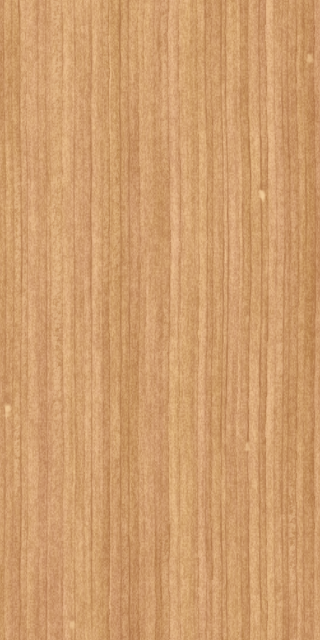
Reproduce this texture procedurally as a Shadertoy shader.

```glsl
// Straight-grained cherry veneer: narrow vertical growth bands with fibres, pale flecks and small knots.

const vec3 DARK_WOOD = vec3(0.735, 0.522, 0.332);
const vec3 LIGHT_WOOD = vec3(0.875, 0.693, 0.505);
const vec3 SEAM_COLOR = vec3(0.665, 0.440, 0.265);
const vec3 FLECK_COLOR = vec3(0.915, 0.755, 0.575);
const vec3 KNOT_COLOR = vec3(0.970, 0.830, 0.630);
const vec3 TINT_SHIFT = vec3(0.012, -0.008, 0.055); // golden to pinkish drift

const float BANDS = 42.0;         // growth bands across the width
const float BAND_JITTER = 0.85;   // irregularity of band widths
const float SEAM_WIDTH = 0.0032;  // in canvas widths
const float SEAM_STRENGTH = 0.62;
const float WAVINESS = 0.010;
const float FLECK_SHARE = 0.30;   // share of bands carrying flecks
const float FLECK_STRENGTH = 0.55;
const float PORE_CONTRAST = 0.52;
const int KNOTS = 6;

float hash(vec2 p) {
    vec3 q = fract(vec3(p.xyx) * 0.1031);
    q += dot(q, q.yzx + 33.33);
    return fract((q.x + q.y) * q.z);
}

float noise(vec2 p) {
    vec2 i = floor(p), f = fract(p);
    f = f * f * (3.0 - 2.0 * f);
    return mix(mix(hash(i), hash(i + vec2(1, 0)), f.x),
               mix(hash(i + vec2(0, 1)), hash(i + vec2(1, 1)), f.x), f.y);
}

float seamAt(float i) {
    return i + BAND_JITTER * (hash(vec2(i, 7.0)) - 0.5);
}

// Small knots: x = brightness, y = shadow at one end
vec2 knots(vec2 p) {
    vec2 result = vec2(0.0);
    for (int k = 0; k < KNOTS; k++) {
        float s = float(k);
        vec2 center = vec2(hash(vec2(s, 51.0)), 2.0 * (s + hash(vec2(s, 53.0))) / float(KNOTS));
        vec2 size = vec2(0.012, 0.020) * mix(0.7, 1.1, hash(vec2(s, 57.0)));
        vec2 d = (p - center) / size;
        d += 0.7 * (vec2(noise(p * 90.0), noise(p * 80.0 + 9.0)) - 0.5);
        float glow = 1.0 - smoothstep(0.2, 1.2, length(d));
        vec2 e = d - vec2(0.0, 1.2);
        float shade = 0.35 * exp(-1.3 * dot(e, e));
        result = max(result, vec2(glow * mix(0.3, 0.85, hash(vec2(s, 59.0))), shade));
    }
    return result;
}

void mainImage(out vec4 fragColor, in vec2 fragCoord) {
    vec2 p = fragCoord / iResolution.xy * vec2(1.0, 2.0);
    float pixel = 1.0 / iResolution.x;

    // Gentle bending of the grain, with slight roughness
    float bend = WAVINESS * (noise(vec2(p.x * 4.0, p.y * 1.6 + 3.0)) - 0.5)
               + 0.004 * (noise(vec2(p.x * 18.0, p.y * 9.0)) - 0.5)
               + 0.002 * (noise(vec2(p.x * 40.0, p.y * 45.0)) - 0.5);
    vec2 g = vec2(p.x + bend, p.y);

    // Locate the growth band and its two seams
    float x = g.x * BANDS + 50.0;
    float band = floor(x);
    if (x < seamAt(band)) band -= 1.0;
    else if (x >= seamAt(band + 1.0)) band += 1.0;
    float left = seamAt(band), right = seamAt(band + 1.0);
    float across = (x - left) / max(right - left, 0.05);
    float nearest = x - left < right - x ? band : band + 1.0;
    float seamDist = min(x - left, right - x) / BANDS;

    // Tone: broad zones, band shade, latewood ramp, fibres and pores
    float tone = 0.52;
    tone += 0.46 * (noise(vec2(g.x * 7.0 + 2.0, g.y * 0.7)) - 0.5);
    tone += 0.46 * (hash(vec2(band, 11.0)) - 0.5);
    tone += 0.28 * (noise(vec2(band * 3.7, g.y * 4.0)) - 0.5);
    tone -= 0.16 * (smoothstep(0.3, 1.0, across) - 0.35);
    tone += 0.34 * (noise(vec2(g.x * 140.0, g.y * 6.0)) - 0.5);
    tone += 0.22 * (noise(g * vec2(60.0, 45.0) + 70.0) - 0.5);
    tone += 0.30 * (noise(g * vec2(240.0, 60.0) + 40.0) - 0.5);
    tone += PORE_CONTRAST * (noise(p * vec2(251.0, 205.0) + 90.0) - 0.5);
    vec3 color = mix(DARK_WOOD, LIGHT_WOOD, clamp(tone, -0.2, 1.2));
    float tint = 0.6 * noise(vec2(g.x * 22.0, g.y * 1.5 + 8.0))
               + 0.4 * noise(g * vec2(120.0, 40.0) + 5.0);
    color += TINT_SHIFT * (tint - 0.5);

    // Pale mottled flecks inside some bands, on a skewed lattice
    float carries = smoothstep(1.0 - FLECK_SHARE, 1.0, hash(vec2(band, 23.0)));
    float stretch = smoothstep(0.30, 0.75, noise(vec2(band * 5.3, g.y * 3.2)));
    vec2 skew = vec2(g.x + 0.45 * g.y, g.y - 0.6 * g.x);
    float mottle = 0.5 * noise(skew * vec2(85.0, 100.0) + 17.0)
                 + 0.5 * noise(skew.yx * vec2(190.0, 165.0) + 3.0);
    float inside = smoothstep(0.0, 0.3, across) * smoothstep(1.0, 0.7, across);
    float fleck = mix(0.5, 1.0, carries) * step(0.001, carries) * stretch * inside;
    color = mix(color, FLECK_COLOR, FLECK_STRENGTH * fleck * smoothstep(0.30, 0.72, mottle));

    // Seams: a few crisp, most faint, all fading in and out along the grain
    float strength = hash(vec2(nearest, 31.0));
    strength = mix(0.15, 1.0, strength * strength);
    strength *= mix(0.35, 1.25, noise(vec2(nearest * 9.1, g.y * 6.0)));
    strength *= mix(0.65, 1.25, noise(vec2(nearest * 4.3, g.y * 70.0)));
    float seam = 1.0 - smoothstep(0.0, SEAM_WIDTH + 0.5 * pixel, seamDist);
    color = mix(color, SEAM_COLOR, clamp(SEAM_STRENGTH * strength, 0.0, 1.0) * seam);

    // Bright knots with a shaded end
    vec2 knot = knots(p);
    color = mix(color, SEAM_COLOR, knot.y);
    color = mix(color, KNOT_COLOR, knot.x);

    fragColor = vec4(color, 1.0);
}
```
